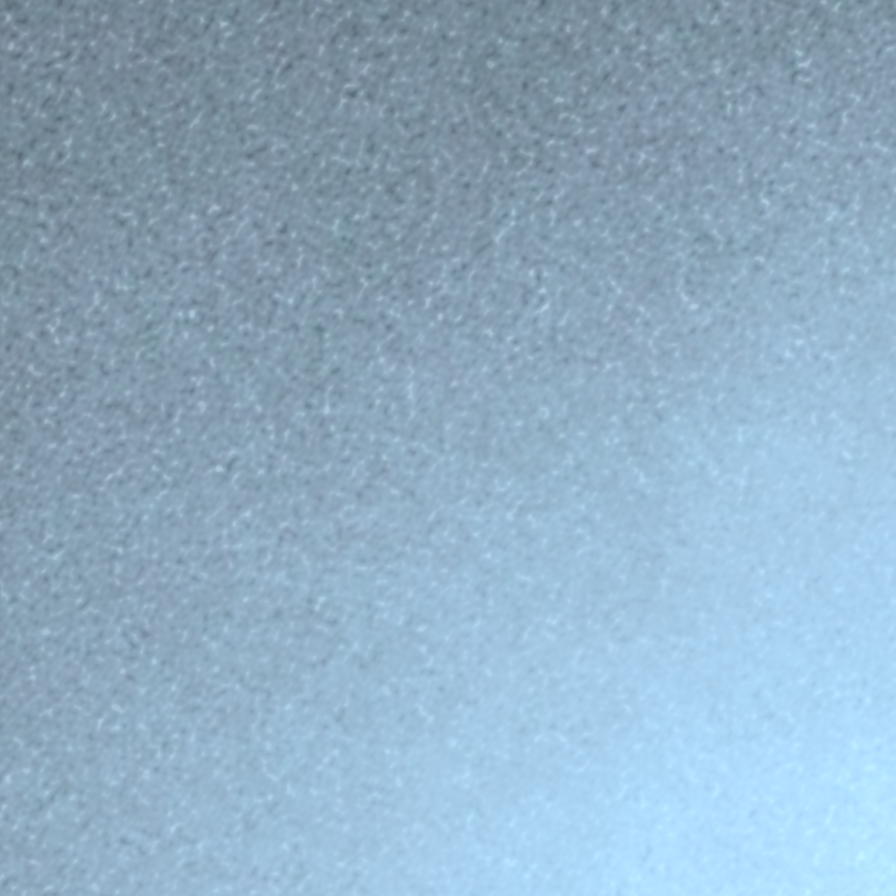
Write a WebGL 1 fragment shader that draws this texture.

```glsl
precision highp float;

uniform vec2 u_resolution;

const vec3 SLATE = vec3(0.460, 0.537, 0.592);
const vec3 STEEL = vec3(0.555, 0.660, 0.740);
const vec3 SKY = vec3(0.685, 0.862, 0.990);

vec2 hash2(vec2 p) {
  vec3 q = fract(p.xyx * vec3(0.1031, 0.1030, 0.0973));
  q += dot(q, q.yzx + 33.33);
  return fract((q.xx + q.yz) * q.zy);
}

float cornerSlope(vec2 cell, vec2 corner, vec2 f) {
  float angle = 6.2832 * hash2(cell + corner).x;
  return dot(vec2(cos(angle), sin(angle)), f - corner);
}

// Gradient noise, roughly -0.7 to 0.7
float noise(vec2 p) {
  vec2 cell = floor(p);
  vec2 f = p - cell;
  vec2 w = f * f * f * (f * (f * 6.0 - 15.0) + 10.0);
  float low = mix(cornerSlope(cell, vec2(0.0, 0.0), f),
                  cornerSlope(cell, vec2(1.0, 0.0), f), w.x);
  float high = mix(cornerSlope(cell, vec2(0.0, 1.0), f),
                   cornerSlope(cell, vec2(1.0, 1.0), f), w.x);
  return mix(low, high, w.y);
}

// Coordinates whose cells are stretched along the given angle
vec2 stretched(vec2 p, float angle, float frequency, float stretch) {
  float c = cos(angle);
  float s = sin(angle);
  vec2 along = vec2(c * p.x + s * p.y, c * p.y - s * p.x);
  return along * frequency * vec2(1.0 / stretch, 1.0) + 200.0;
}

// Broad light falling from the lower right
float sheen(vec2 uv) {
  float top = mix(0.02, 0.20, uv.x * uv.x);
  float middle = mix(0.30, 0.83, smoothstep(0.0, 1.05, uv.x));
  float bottom = mix(0.50, 1.12, smoothstep(-0.15, 1.0, uv.x));
  float tone = uv.y > 0.5 ? mix(middle, top, uv.y * 2.0 - 1.0)
                          : mix(bottom, middle, uv.y * 2.0);
  vec2 shade = (uv - vec2(0.58, 0.73)) * vec2(2.6, 3.4);
  tone -= 0.10 * exp(-dot(shade, shade));
  return tone - 0.10 * exp(-uv.x * 18.0);
}

vec3 palette(float tone) {
  vec3 dark = mix(SLATE, STEEL, tone / 0.42);
  vec3 light = mix(STEEL, SKY, (tone - 0.42) / 0.58);
  return mix(dark, light, smoothstep(0.32, 0.52, tone));
}

// Short, soft, slanted grains with finer specks between them
float grain(vec2 uv) {
  float coarse = noise(stretched(uv, 0.75, 84.0, 1.3));
  float fine = noise(stretched(uv, 1.00, 150.0, 1.5));
  float crossing = noise(stretched(uv, -0.20, 122.0, 1.3) + 170.0);
  return coarse * 0.55 + fine * 0.48 + crossing * 0.45;
}

void main() {
  vec2 uv = gl_FragCoord.xy / u_resolution;
  float light = sheen(uv);

  // Roughness fades where the light is strongest
  float roughness = mix(1.0, 0.38, smoothstep(0.15, 0.95, light));
  roughness *= 1.0 + 0.6 * noise(uv * 24.0 + 70.0);

  // Faint uneven patches, then mottling between patch and grain size
  float cloud = noise(uv * 5.0 + 12.0) + 0.6 * noise(uv * 13.0 + 50.0);
  float mottle = noise(uv * 27.0 + 20.0) + noise(uv * 49.0 + 80.0);
  float tone = light + 0.075 * cloud + 0.11 * roughness * mottle;

  float g = grain(uv);
  float glint = smoothstep(0.18, 0.52, g);
  float pit = smoothstep(0.22, 0.55, -g);

  vec3 color = palette(tone);
  color += roughness * vec3(0.95, 1.0, 0.99)
         * (0.125 * g + 0.050 * glint - 0.025 * pit);

  // Slight drift between violet and teal
  float tint = 0.6 * noise(uv * 9.0 + 40.0) + 0.8 * noise(uv * 38.0 + 60.0);
  color += roughness * tint * vec3(0.016, -0.008, 0.006);

  gl_FragColor = vec4(clamp(color, 0.0, 1.0), 1.0);
}
```
